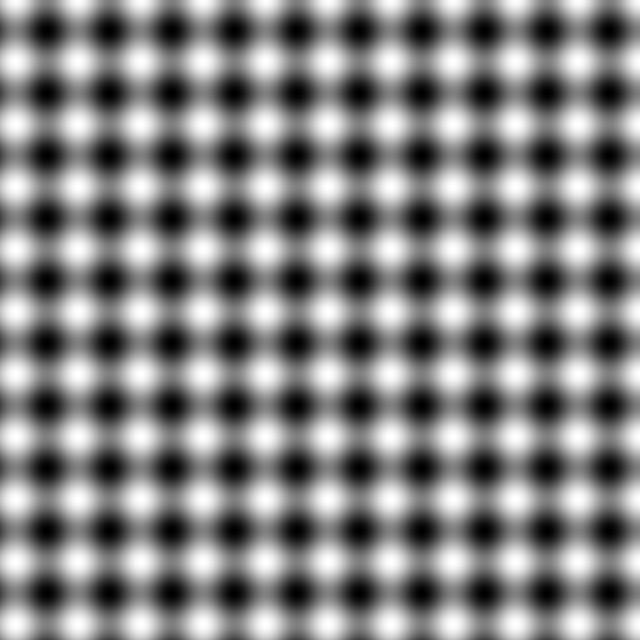
Reproduce this pattern procedurally as a WebGL 2 fragment shader.

```glsl
#version 300 es
precision highp float;
// Soft grey lattice of white and black blobs, 10.24 repeats across and down.
// Two crossed sine waves, one per axis, are averaged into a brightness;
// the waves are smooth everywhere, so no extra edge smoothing is needed.

uniform vec2 u_resolution;
out vec4 fragColor;

const float TAU = 6.283185;

void main() {
    vec2 uv = gl_FragCoord.xy / u_resolution;

    // One wave along each axis, both starting at the lower left corner
    vec2 wave = sin(TAU * 10.24 * uv);

    // Crests add up to white, troughs to black, mixed crossings to mid grey
    float brightness = 0.5 + 0.25 * (wave.x + wave.y);

    fragColor = vec4(vec3(brightness), 1.0);
}
```
